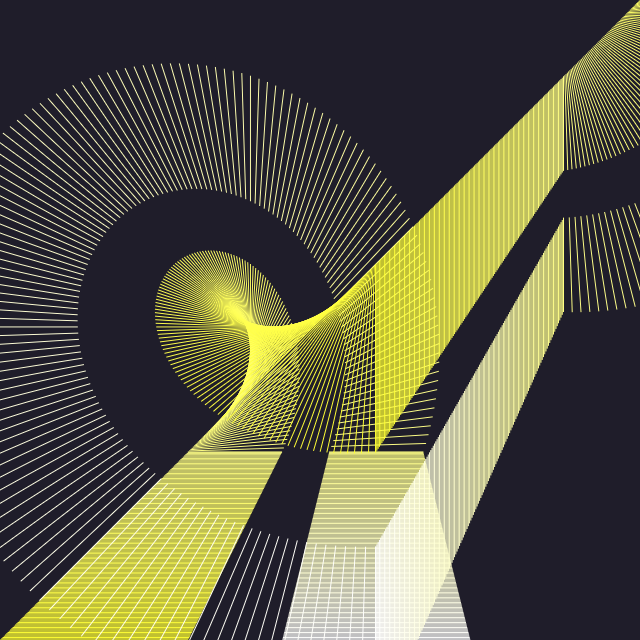
Write a WebGL 2 fragment shader that draws this background.

```glsl
#version 300 es
precision highp float;
// Dashed straight lines whose foot climbs the main diagonal: they alternately
// shrink in parallel bands and grow while turning three quarters of a circle.
// Bands are found by repetition, turning fans by a loop over their lines.

uniform vec2 u_resolution;
out vec4 outColor;

const vec3 BACKGROUND = vec3(0.122, 0.114, 0.165);
const vec3 PALE   = vec3(1.0, 1.0, 0.52);   // both dashes of a short line
const vec3 YELLOW = vec3(1.0, 1.0, 0.19);   // first dash of a long line
const vec3 WHITE  = vec3(1.0);              // second dash of a long line

const int   LINES = 150;                    // lines in each stage
const float STAGE = 0.2935;                 // diagonal advance of a stage
const float STEP  = STAGE / float(LINES);
const float SHORT_LENGTH = 0.368;
const float LONG_LENGTH  = 0.735;
const float DASH_END   = 0.4;               // gap limits, as parts of a line
const float DASH_START = 0.6;
const float LINE_WIDTH = 0.00152;
const float TURN = radians(270.0) / float(LINES);

float pixel;                                // size of one pixel

// Share of the pixel's width covered by a line at distance d
float strokeCover(float d) {
    float h = 0.5 * LINE_WIDTH;
    return max(min(d + 0.5 * pixel, h) - max(d - 0.5 * pixel, -h), 0.0) / pixel;
}

float inside(float u, float a, float b) {
    return clamp((u - a) / pixel + 0.5, 0.0, 1.0)
         * clamp((b - u) / pixel + 0.5, 0.0, 1.0);
}

// Both dashes of a line at position u along its length
float dashMask(float u, float len) {
    return inside(u, 0.0, DASH_END * len) + inside(u, DASH_START * len, len);
}

vec3 dashColor(float u, float len, float growth) {
    return mix(PALE, u < 0.5 * len ? YELLOW : WHITE, growth);
}

// Parallel lines, shrinking as they advance; side is the way they point
vec3 drawBand(vec3 color, float along, float across, float start, float side) {
    float nearest = round((across - start) / STEP);
    float cover = 0.0;
    for (int n = -2; n <= 2; n++) {
        float i = nearest + float(n);
        if (i < 0.0 || i > float(LINES)) continue;
        float foot = start + i * STEP;
        float len = mix(LONG_LENGTH, SHORT_LENGTH, i / float(LINES));
        cover += strokeCover(across - foot) * dashMask(side * (along - foot), len);
    }
    float growth = clamp(1.0 - (across - start) / STAGE, 0.0, 1.0);
    float len = mix(SHORT_LENGTH, LONG_LENGTH, growth);
    vec3 ink = dashColor(side * (along - across), len, growth);
    return mix(color, ink, min(cover, 1.0));
}

// Turning lines, growing as they advance
vec3 drawFan(vec3 color, vec2 p, float start, vec2 dir) {
    float c = cos(TURN), s = sin(TURN);
    mat2 turn = mat2(c, s, -s, c);
    for (int i = 0; i <= LINES; i++) {
        float growth = float(i) / float(LINES);
        float len = mix(SHORT_LENGTH, LONG_LENGTH, growth);
        vec2 q = p - vec2(start + float(i) * STEP);
        float u = dot(q, dir);
        float cover = strokeCover(q.x * dir.y - q.y * dir.x);
        if (cover > 0.0) {
            color = mix(color, dashColor(u, len, growth), cover * dashMask(u, len));
        }
        dir = turn * dir;
    }
    return color;
}

void main() {
    pixel = 1.0 / min(u_resolution.x, u_resolution.y);
    vec2 p = gl_FragCoord.xy * pixel;

    // Stages in the order they climb the diagonal
    vec3 color = BACKGROUND;
    color = drawBand(color, p.x, p.y, 0.0, 1.0);
    color = drawFan(color, p, STAGE, vec2(1.0, 0.0));
    color = drawBand(color, p.y, p.x, 2.0 * STAGE, -1.0);
    color = drawFan(color, p, 3.0 * STAGE, vec2(0.0, -1.0));
    outColor = vec4(color, 1.0);
}
```
